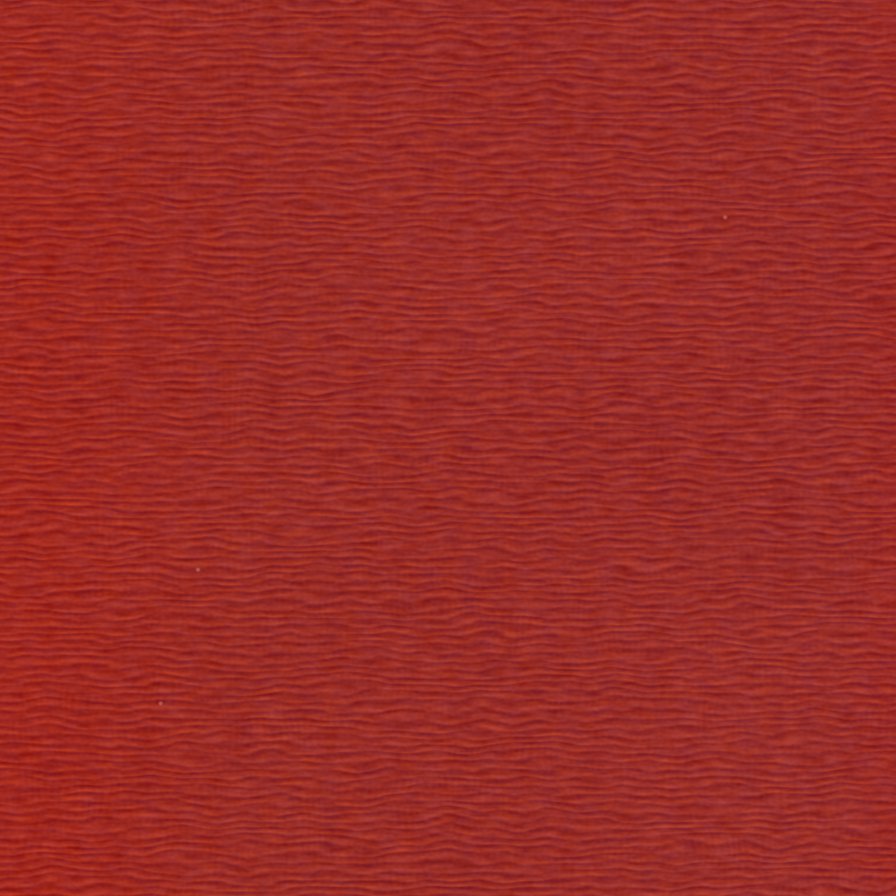
A Shadertoy shader for this texture:

```glsl
// Red crepe paper with fine, crisp, broken horizontal ridges and a faint cross weave.
#define RIDGES 106.0
#define WAVER 0.95
#define STREAK_STRENGTH 1.0
#define WEAVE_THREADS 128.0
#define WEAVE_STRENGTH 0.08
#define SPECK_CELLS 7.0
#define BASE_COLOR vec3(0.601, 0.176, 0.157)
#define LIGHT_SHIFT vec3(0.070, 0.060, 0.047)
#define WARM_SHIFT vec3(0.018, -0.004, -0.036)
#define EDGE_SHIFT vec3(0.028, -0.020, -0.026)
#define SPECK_COLOR vec3(0.72, 0.44, 0.42)

const float TAU = 6.2831853;

vec2 hash2(vec2 p) {
    vec3 q = fract(p.xyx * vec3(0.1031, 0.1030, 0.0973));
    q += dot(q, q.yzx + 33.33);
    return fract((q.xx + q.yz) * q.zy);
}

float cornerSlope(vec2 cell, vec2 corner, vec2 f) {
    float angle = TAU * hash2(cell + corner + 71.0).x;
    return dot(vec2(cos(angle), sin(angle)), f - corner);
}

// Gradient noise, roughly -0.7 to 0.7
float noise(vec2 p) {
    vec2 cell = floor(p);
    vec2 f = p - cell;
    vec2 u = f * f * f * (f * (f * 6.0 - 15.0) + 10.0);
    float low = mix(cornerSlope(cell, vec2(0, 0), f), cornerSlope(cell, vec2(1, 0), f), u.x);
    float high = mix(cornerSlope(cell, vec2(0, 1), f), cornerSlope(cell, vec2(1, 1), f), u.x);
    return mix(low, high, u.y);
}

// Crepe relief: bent, sharpened waves, broken up by short stretched streaks
float crepeHeight(vec2 p) {
    float bend = WAVER * noise(p * vec2(9.0, 24.0))
               + 0.7 * WAVER * noise(p * vec2(27.0, 52.0) + 13.0);
    float depth = 0.52 + 0.32 * noise(p * vec2(18.0, 48.0) + 29.0);
    float phase = TAU * (RIDGES * p.y + bend);
    float wave = depth * (sin(phase) + 0.22 * sin(2.0 * phase));
    float streak = 0.8 * noise(p * vec2(28.0, 150.0) + 47.0)
                 + 0.75 * noise(p * vec2(64.0, 225.0) + 83.0);
    return wave + STREAK_STRENGTH * streak;
}

// Thin vertical threads that show only in patches
float weave(vec2 p) {
    float thread = sin(TAU * (WEAVE_THREADS * p.x + 0.9 * noise(p * 31.0)));
    float patchiness = smoothstep(-0.25, 0.4, noise(p * vec2(13.0, 30.0) + 5.0));
    return thread * patchiness;
}

// A few tiny pale flecks
float specks(vec2 p) {
    vec2 cell = floor(p * SPECK_CELLS);
    vec2 center = (cell + 0.2 + 0.6 * hash2(cell + 9.0)) / SPECK_CELLS;
    float present = step(0.96, hash2(cell + 37.0).y);
    return present * (1.0 - smoothstep(0.0008, 0.0035, distance(p, center)));
}

void mainImage(out vec4 fragColor, in vec2 fragCoord) {
    vec2 p = fragCoord / iResolution.xy;

    // Ridge light, with warm and cool tints on opposite slopes
    float height = crepeHeight(p);
    float slope = height - crepeHeight(p + vec2(0.0, 0.22 / RIDGES));
    float grain = noise(p * vec2(190.0, 260.0));
    float light = height + WEAVE_STRENGTH * weave(p) + 0.4 * grain;
    float warm = 0.65 * slope + 1.3 * noise(p * vec2(45.0, 90.0) + 61.0);

    // Broad uneven dye, more saturated toward the sides
    float dye = noise(p * vec2(3.0, 5.0) + 17.0) + 0.5 * noise(p * vec2(8.0, 19.0) + 3.0);
    float leftEdge = smoothstep(0.34, 0.0, p.x) * mix(1.0, 0.5, p.y);
    float rightEdge = 0.35 * smoothstep(0.93, 1.0, p.x);
    light += 0.16 * dye;
    warm += 0.45 * (0.5 - p.x);

    vec3 color = BASE_COLOR + LIGHT_SHIFT * light + WARM_SHIFT * warm;
    color += EDGE_SHIFT * (leftEdge + rightEdge);
    color = mix(color, SPECK_COLOR, 0.7 * specks(p));
    fragColor = vec4(clamp(color, 0.0, 1.0), 1.0);
}
```
